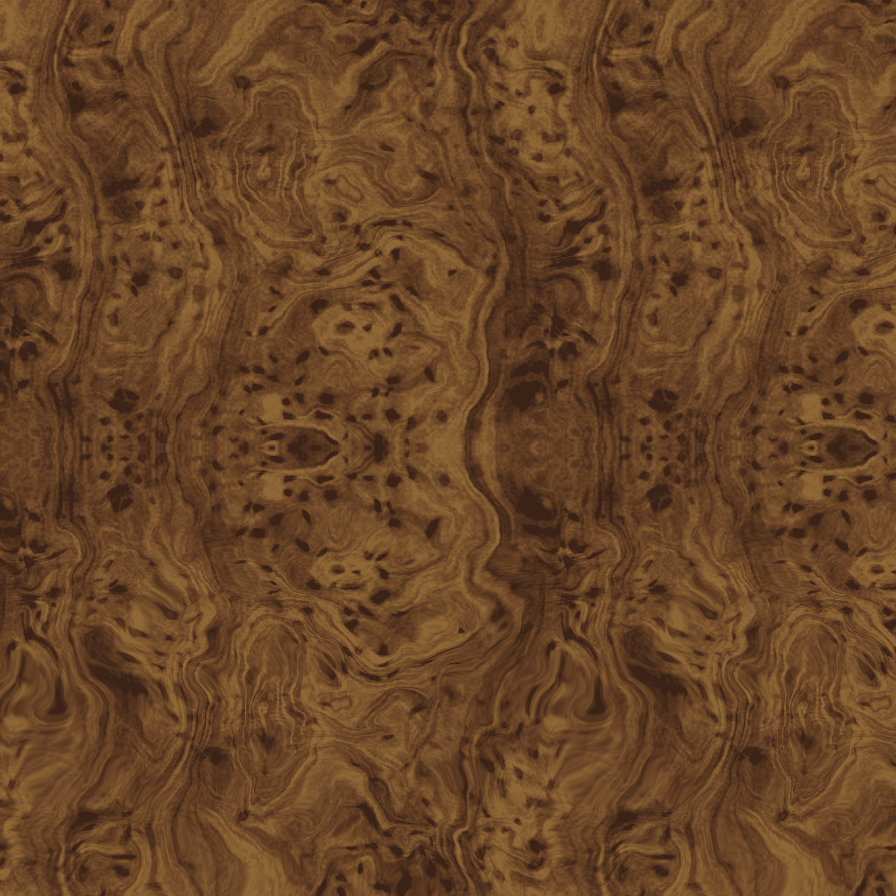
A WebGL 2 fragment shader for this texture:

```glsl
#version 300 es
precision highp float;
// Burl walnut veneer: swaying grain bands, ringed eyes and clustered knots, mirrored about mid height.
#define TILE 0.602        // width of one repeat, in canvas heights
#define SWAY 0.05         // sideways swing of the grain bands
#define WARP 0.2          // irregularity of the grain
#define TONE 0.70         // overall lightness
#define STREAKS 1.15      // contrast of the grain
#define CLOUDS 0.6        // contrast of the broad patches
#define KNOT_DEPTH 0.75   // darkness of the knots
#define FIBRE 0.5         // strength of the fine fibre

uniform vec2 u_resolution;
out vec4 fragColor;

const vec3 DARK = vec3(0.23, 0.135, 0.09);
const vec3 MIDDLE = vec3(0.395, 0.25, 0.14);
const vec3 LIGHT = vec3(0.56, 0.405, 0.21);

float hash(vec2 p) {
    return fract(sin(dot(p, vec2(127.1, 311.7))) * 43758.5453);
}

// Value noise that wraps in x after the given number of cells
float noise(vec2 p, float period) {
    vec2 i = floor(p), f = fract(p);
    f = f * f * (3.0 - 2.0 * f);
    float x0 = mod(i.x, period), x1 = mod(i.x + 1.0, period);
    return mix(mix(hash(vec2(x0, i.y)), hash(vec2(x1, i.y)), f.x),
               mix(hash(vec2(x0, i.y + 1.0)), hash(vec2(x1, i.y + 1.0)), f.x), f.y);
}

float fbm(vec2 p, float cells) {
    float sum = 0.0, weight = 0.53;
    for (int k = 0; k < 4; k++) {
        sum += weight * noise(p * cells + vec2(0.0, 17.0 * float(k)), cells);
        cells *= 2.0;
        weight *= 0.5;
    }
    return sum;
}

// Signed distance in x to the nearest repeat of a centre line
float wrapped(float x, float centre) {
    return fract(x - centre + 0.5) - 0.5;
}

float band(float x, float centre, float width) {
    float d = wrapped(x, centre) / width;
    return exp(-d * d);
}

// Dark ragged knots with a soft smudge, gathered in clusters
float knots(vec2 p, float cells, float sparsity) {
    vec2 home = floor(p * cells);
    float shade = 0.0;
    for (int j = -1; j <= 1; j++)
    for (int i = -1; i <= 1; i++) {
        vec2 cell = home + vec2(i, j);
        vec2 id = vec2(mod(cell.x, cells), cell.y + cells * 3.0);
        float cluster = noise(cell / cells * 6.0 + vec2(0.0, 31.0), 6.0);
        float present = step(sparsity, cluster * 0.7 + hash(id) * 0.45);
        vec2 centre = cell + 0.2 + 0.6 * vec2(hash(id + 3.1), hash(id + 5.7));
        float a = (hash(id + 8.3) - 0.5) * 1.8;
        vec2 d = mat2(cos(a), sin(a), -sin(a), cos(a)) * (p * cells - centre);
        float r = length(d * vec2(1.0, 1.6)) / mix(0.18, 0.42, hash(id + 11.9));
        float core = smoothstep(1.15, 0.45, r) + 0.35 * smoothstep(2.0, 0.8, r);
        shade = max(shade, present * core);
    }
    return min(shade, 1.0);
}

void main() {
    vec2 uv = gl_FragCoord.xy / u_resolution;
    // Repeat across, fold at mid height, then let the lower half drift away from the upper
    vec2 p = vec2(uv.x, abs(uv.y - 0.5)) / TILE;
    float drift = step(uv.y, 0.5) * smoothstep(0.02, 0.25, p.y);
    p += drift * 0.28 * (vec2(fbm(p + vec2(0.0, 5.0), 3.0), fbm(p + vec2(0.0, 8.0), 3.0)) - 0.5);

    vec2 warp = vec2(fbm(p, 4.0), fbm(p + vec2(0.0, 11.0), 4.0)) - 0.5;
    vec2 ripple = vec2(fbm(p + vec2(0.0, 3.0), 22.0), fbm(p + vec2(0.0, 6.0), 22.0)) - 0.5;
    float x = p.x + SWAY * cos(p.y * 9.4) + warp.x * WARP + ripple.x * 0.02;

    // Swaying vertical grain
    float bands = max(band(x, 0.365, 0.1), max(band(x, 0.12, 0.07), band(x, 0.865, 0.07)));
    float coarse = noise(vec2(x * 56.0, p.y * 4.0), 56.0);
    float fine = noise(vec2(x * 120.0, p.y * 8.0), 120.0);
    float streak = 0.5 * coarse + 0.5 * fine;

    // Rings around the tall eyes
    vec2 eye = vec2(wrapped(p.x, 0.55), p.y - 0.51) + warp * 0.24 + ripple * 0.03;
    float r = length(eye * vec2(1.6, 0.8));
    float eyeMask = 0.85 * smoothstep(0.24, 0.08, r);
    float ring = noise(vec2(r * 110.0, p.y * 6.0), 128.0);

    // Curling wisps between the bands
    float curl = p.y + warp.y * 0.6 + 0.05 * sin(6.28318 * x) + ripple.y * 0.04;
    float wisp = 0.5 * noise(vec2(x * 10.0, curl * 30.0), 10.0)
               + 0.5 * noise(vec2(x * 26.0, curl * 85.0), 26.0);
    float grain = mix(mix(wisp, streak, bands), 0.25 + 0.6 * ring, eyeMask);
    float line = 1.0 - smoothstep(0.0, 0.2, abs(mix(coarse, ring, eyeMask) - 0.45));

    vec2 bent = p + warp * 0.07 + ripple * 0.045;
    float spots = max(knots(bent, 26.0, 0.60), knots(bent + vec2(0.0, 2.3), 12.0, 0.70));
    spots *= (1.0 - 0.7 * bands) * (1.0 - 0.7 * eyeMask) * (0.65 + 0.7 * fine);

    // Fibre runs along the grain; pores are even in all directions
    float fibre = mix(noise(vec2(x * 70.0, curl * 190.0), 70.0), noise(vec2(x * 200.0, p.y * 40.0), 200.0), bands);
    float pores = noise(p * 260.0, 260.0);

    float tone = TONE + STREAKS * (grain - 0.5) + CLOUDS * (fbm(p + vec2(0.0, 21.0), 5.0) - 0.5);
    tone += 0.06 * eyeMask - 0.08 * bands - 0.22 * line * max(bands, eyeMask);
    tone += FIBRE * (0.6 * fibre + 0.5 * pores - 0.55) - KNOT_DEPTH * spots;
    tone = clamp(tone, 0.0, 1.0);

    vec3 colour = mix(DARK, MIDDLE, min(tone * 2.0, 1.0));
    colour = mix(colour, LIGHT, max(tone * 2.0 - 1.0, 0.0));
    fragColor = vec4(colour, 1.0);
}
```
